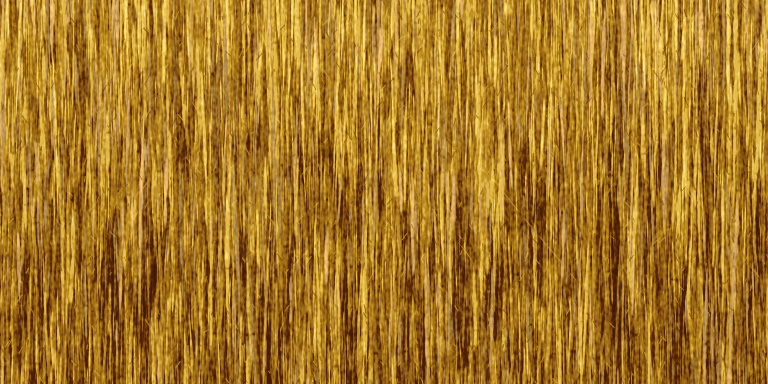
Reproduce this texture procedurally as a Shadertoy shader.

```glsl
// A dense wall of dry golden reeds: overlapping layers of thin, nearly upright
// stalks are composited back to front as a tone, roughened by streaky noise and
// a few flecks and leaning stems, then mapped to a straw colour ramp.

const int LAYERS = 9;
const int STEMS = 5;

const vec3 SHADOW = vec3(0.26, 0.10, 0.01);
const vec3 BARK   = vec3(0.35, 0.16, 0.03);
const vec3 UMBER  = vec3(0.51, 0.31, 0.06);
const vec3 OCHRE  = vec3(0.63, 0.43, 0.09);
const vec3 GOLD   = vec3(0.75, 0.56, 0.13);
const vec3 STRAW  = vec3(0.89, 0.73, 0.28);
const vec3 CREAM  = vec3(0.99, 0.89, 0.50);
const vec3 DRY    = vec3(0.78, 0.61, 0.35);

float hash(vec2 p) {
    vec3 q = fract(vec3(p.xyx) * vec3(0.1031, 0.1030, 0.0973));
    q += dot(q, q.yzx + 33.33);
    return fract((q.x + q.y) * q.z);
}

vec2 gradientAt(vec2 cell) {
    float angle = 6.2832 * hash(cell + 17.0);
    return vec2(cos(angle), sin(angle));
}

float gradientNoise(vec2 p) {
    vec2 i = floor(p), f = p - i;
    vec2 u = f * f * f * (f * (f * 6.0 - 15.0) + 10.0);
    vec2 e = vec2(0.0, 1.0);
    float a = dot(gradientAt(i), f);
    float b = dot(gradientAt(i + e.yx), f - e.yx);
    float c = dot(gradientAt(i + e.xy), f - e.xy);
    float d = dot(gradientAt(i + e.yy), f - e.yy);
    return mix(mix(a, b, u.x), mix(c, d, u.x), u.y);
}

float segmentDistance(vec2 p, vec2 a, vec2 b) {
    vec2 ab = b - a;
    return length(p - a - ab * clamp(dot(p - a, ab) / dot(ab, ab), 0.0, 1.0));
}

float coverage(float dist, float soft) {
    return 1.0 - smoothstep(-soft, soft, dist);
}

// One stalk: returns tone, dryness and opacity.
vec3 stalk(vec2 p, float column, float spacing, float seed, float soft) {
    float span = mix(0.2, 0.65, hash(vec2(column, seed)));
    float along = p.y / span + hash(vec2(column, seed + 3.0));
    vec2 id = vec2(column, floor(along) * 7.0 + seed * 31.0);
    float t = fract(along) - 0.5;

    float slope = (hash(id + 1.5) - 0.5) * 0.1;
    float bend = 0.004 * gradientNoise(vec2(p.y * 8.0, id.x * 3.7 + id.y));
    float center = (column + 0.2 + 0.6 * hash(id + 2.5)) * spacing + slope * span * t + bend;
    float radius = mix(0.0018, 0.0052, pow(hash(id + 4.5), 1.7));
    radius *= 1.0 - 0.65 * smoothstep(0.1, 0.5, abs(t));
    radius *= 1.0 + 0.8 * gradientNoise(vec2(p.y * 22.0, id.x * 5.3 + id.y));
    float side = (p.x - center) / radius;

    float present = step(hash(id + 5.5), 0.85);
    float ends = coverage(abs(t) - mix(0.2, 0.45, hash(id + 6.5)), 0.04);
    float alpha = coverage(abs(p.x - center) - radius, soft) * ends * present;

    // Rounded shading, mottling along the length and occasional dark joints
    float tone = hash(id + 8.5) * 1.02 + 0.17;
    tone -= 0.16 * min((side + 0.3) * (side + 0.3), 1.5);
    tone += 0.42 * gradientNoise(vec2(id.x * 2.3 + p.x * 60.0, p.y * 20.0 + id.y));
    float joint = fract(p.y * 4.0 + hash(id + 9.5)) - 0.5;
    tone -= 0.3 * coverage(abs(joint) - 0.012, 0.014) * step(hash(id + 12.5), 0.5);
    return vec3(tone, step(0.82, hash(id + 10.5)), alpha);
}

// Short tilted scraps of leaf, one per cell: returns tone and opacity.
vec2 fleck(vec2 p, float size, float seed, float soft) {
    vec2 cell = floor(p / size), id = cell + seed * 19.0;
    vec2 jitter = vec2(hash(id), hash(id + 2.3)) - 0.5;
    vec2 center = (cell + 0.5 + 0.4 * jitter) * size;
    float angle = (hash(id + 4.1) - 0.5) * 1.6;
    vec2 arm = vec2(sin(angle), cos(angle)) * size * mix(0.04, 0.24, hash(id + 6.7));
    float dist = segmentDistance(p, center - arm, center + arm) - 0.0012;
    float tone = mix(0.02, 0.95, step(0.5, hash(id + 8.9)));
    return vec2(tone, coverage(dist, soft) * step(hash(id + 11.3), 0.4));
}

vec3 reedColor(float tone, float dryness) {
    vec3 c = mix(SHADOW, BARK, smoothstep(-0.2, 0.03, tone));
    c = mix(c, UMBER, smoothstep(0.03, 0.2, tone));
    c = mix(c, OCHRE, smoothstep(0.2, 0.4, tone));
    c = mix(c, GOLD, smoothstep(0.4, 0.63, tone));
    c = mix(c, STRAW, smoothstep(0.63, 0.87, tone));
    c = mix(c, CREAM, smoothstep(0.92, 1.3, tone));
    return mix(c, DRY * (0.55 + 0.6 * max(tone, 0.0)), dryness * smoothstep(0.1, 0.6, tone));
}

void mainImage(out vec4 fragColor, in vec2 fragCoord) {
    vec2 p = fragCoord / iResolution.y;
    float soft = 0.0011 + 0.4 / iResolution.y;
    vec2 reed = vec2(0.0);

    for (int i = 0; i < LAYERS; i++) {
        float seed = float(i) + 1.0, depth = seed / float(LAYERS);
        float spacing = mix(0.011, 0.015, depth);
        float column = floor(p.x / spacing);
        for (int k = -1; k <= 1; k++) {
            vec3 s = stalk(p, column + float(k), spacing, seed, soft);
            s.x -= 0.2 * (1.0 - depth);
            reed = mix(reed, s.xy, s.z);
        }
    }
    reed.x = mix(0.46, reed.x, 0.85);

    // Brighter tops, darker feet, shaded hollows and fine broken fibres
    reed.x += mix(-0.12, 0.12, smoothstep(0.0, 1.0, p.y));
    reed.x += 0.30 * gradientNoise(p * vec2(16.0, 3.0)) * (1.3 - 0.6 * p.y);
    vec2 sway = vec2(p.x + 0.006 * gradientNoise(p * vec2(9.0, 5.0)), p.y);
    reed.x += 0.22 * gradientNoise(sway * vec2(120.0, 26.0));
    reed.x += 0.28 * gradientNoise(sway * vec2(150.0, 80.0) + 40.0);

    for (int i = 0; i < 3; i++) {
        vec2 f = fleck(p + float(i) * 0.37, 0.045, float(i) + 1.0, soft);
        reed = mix(reed, vec2(f.x, 0.0), f.y * 0.6);
    }

    // Thin stems leaning across the wall
    for (int i = 0; i < STEMS; i++) {
        vec2 id = vec2(float(i), 5.0);
        vec2 top = vec2((float(i) + hash(id)) * 0.4, mix(0.3, 0.65, hash(id + 3.0)));
        vec2 foot = top + vec2(0.22, -0.3) * mix(0.4, 1.1, hash(id + 6.0));
        vec2 q = p + vec2(0.012 * sin(p.y * 9.0 + float(i)), 0.0);
        float a = coverage(segmentDistance(q, top, foot) - 0.0012, soft);
        a *= smoothstep(-0.15, 0.2, gradientNoise(p * 22.0));
        reed = mix(reed, vec2(0.85, 0.2), a * 0.7);
    }

    fragColor = vec4(reedColor(reed.x, reed.y), 1.0);
}
```
